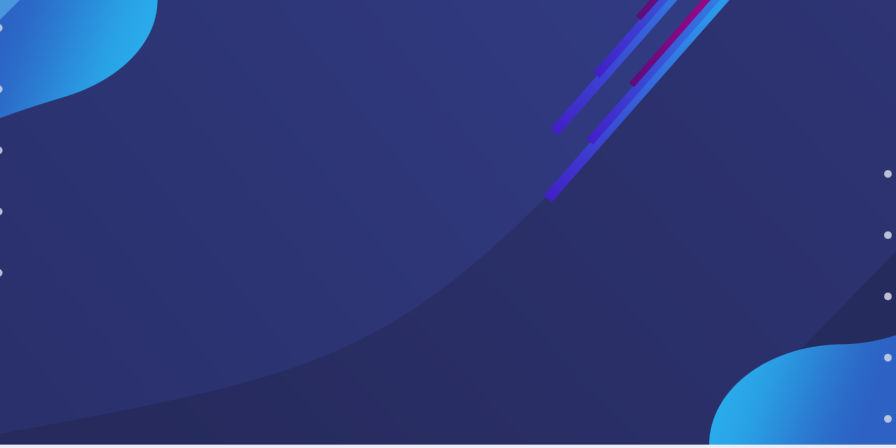
A Shadertoy shader for this background:

```glsl
// Indigo backdrop with a sweeping curve, bright corner blobs, diagonal stripes and dot columns.

// Lengths are in canvas heights; the origin is at the lower left.
const vec3 FIELD_LOW    = vec3(0.165, 0.190, 0.425);
const vec3 FIELD_HIGH   = vec3(0.195, 0.235, 0.515);
const vec3 SHADE_LOW    = vec3(0.148, 0.164, 0.360);
const vec3 SHADE_HIGH   = vec3(0.180, 0.205, 0.455);
const vec3 CORNER_DARK  = vec3(0.148, 0.168, 0.365);
const vec3 BLOB_CYAN    = vec3(0.160, 0.670, 0.920);
const vec3 BLOB_BLUE    = vec3(0.175, 0.380, 0.765);
const vec3 PALE_CORNER  = vec3(0.290, 0.590, 0.870);
const vec3 STRIPE_TAIL  = vec3(0.260, 0.120, 0.780);
const vec3 STRIPE_HEAD  = vec3(0.170, 0.600, 0.920);
const vec3 MAGENTA_TAIL = vec3(0.360, 0.050, 0.480);
const vec3 MAGENTA_HEAD = vec3(0.580, 0.030, 0.520);
const vec3 DOT_COLOR    = vec3(0.790, 0.810, 0.890);
const vec3 STRIP_COLOR  = vec3(0.930, 0.930, 0.970);

const float CURVE_BASE  = 0.031;
const float CURVE_SLOPE = 0.18;
const float CURVE_RISE  = 0.95;
const float CURVE_KNEE  = 0.92;
const float CURVE_WIDTH = 0.17;

const vec2  STRIPE_DIR    = vec2(0.660, 0.751);
const vec2  STRIPE_START  = vec2(1.225, 0.551);    // along, across
const vec2  GROUP_STEP    = vec2(0.122, -0.0872);
const vec2  LAYER_STEP    = vec2(0.157, -0.0135);
const float STRIPE_HALF   = 0.0117;
const float STRIPE_SHRINK = 0.0022;
const float STRIPE_FADE   = 0.56;

const float BLOB_FLARE   = 1.3;
const float DOT_RADIUS   = 0.0085;
const float DOT_GAP      = 0.1367;
const float DOT_LAST     = 4.0;
const float STRIP_HEIGHT = 0.0075;

// Antialiased coverage of the region where d is negative
float cover(float d) {
    return clamp(0.5 - d / max(fwidth(d), 1e-6), 0.0, 1.0);
}

// Height of the sweeping curve: its slope eases from shallow to steep
float curveHeight(float x) {
    float bend = log(1.0 + exp((x - CURVE_KNEE) / CURVE_WIDTH));
    return CURVE_BASE + CURVE_SLOPE * x + CURVE_RISE * CURVE_WIDTH * bend;
}

// Quarter ellipse from its tip at zero, flaring outward past flareStart
float blobShape(vec2 q, vec2 size, float flareStart) {
    float past = max(q.x - flareStart, 0.0);
    float t = max(1.0 - q.x / size.x, 0.0);
    float w = max(q.y - BLOB_FLARE * past * past, 0.0) / size.y;
    return t * t + w * w - 1.0;
}

vec3 blobColor(vec2 q) {
    return mix(BLOB_CYAN, BLOB_BLUE, smoothstep(0.02, 0.40, q.x + 0.35 * (0.12 - q.y)));
}

// Column of evenly spaced dots rising from first
float dotColumn(vec2 p, vec2 first) {
    vec2 q = p - first;
    q.y -= DOT_GAP * clamp(round(q.y / DOT_GAP), 0.0, DOT_LAST);
    return cover(length(q) - DOT_RADIUS);
}

// Two groups of three layered stripes; the last layer is magenta
vec3 drawStripes(vec3 color, vec2 p) {
    vec2 along = vec2(dot(p, STRIPE_DIR), dot(p, vec2(STRIPE_DIR.y, -STRIPE_DIR.x)));
    for (int group = 0; group < 2; group++) {
        for (int layer = 0; layer < 3; layer++) {
            float k = float(layer);
            vec2 q = along - STRIPE_START - float(group) * GROUP_STEP - k * LAYER_STEP;
            float d = max(abs(q.y) - STRIPE_HALF + k * STRIPE_SHRINK, -q.x);
            float fade = clamp(q.x / STRIPE_FADE, 0.0, 1.0);
            vec3 paint = layer == 2 ? mix(MAGENTA_TAIL, MAGENTA_HEAD, clamp(fade * 2.5, 0.0, 1.0))
                                    : mix(STRIPE_TAIL, STRIPE_HEAD, fade);
            color = mix(color, paint, cover(d));
        }
    }
    return color;
}

void mainImage(out vec4 fragColor, in vec2 fragCoord) {
    vec2 p = fragCoord / iResolution.y;
    float right = iResolution.x / iResolution.y;

    // Field, shaded area under the curve, dark right corner
    vec3 color = mix(FIELD_LOW, FIELD_HIGH, clamp(0.45 * p.x + 0.35 * p.y - 0.1, 0.0, 1.0));
    vec3 shade = mix(SHADE_LOW, SHADE_HIGH, clamp(0.38 * p.x + 0.35 * p.y - 0.1, 0.0, 1.0));
    color = mix(color, shade, cover(p.y - curveHeight(p.x)));
    color = mix(color, CORNER_DARK, cover(p.y - 0.44 - 1.036 * (p.x - right)));

    color = drawStripes(color, p);

    // Blobs in the upper left and lower right corners
    vec2 upper = vec2(0.3516 - p.x, 1.0 - p.y);
    color = mix(color, blobColor(upper), cover(blobShape(upper, vec2(0.3516, 0.237), 0.208)));
    vec2 lower = vec2(p.x - right + 0.417, p.y - STRIP_HEIGHT);
    color = mix(color, blobColor(lower), cover(blobShape(lower, vec2(0.2995, 0.224), 0.292)));
    color = mix(color, PALE_CORNER, cover(p.x + 1.0 - p.y - 0.044));

    // Dot columns and the pale strip along the bottom
    float dots = max(dotColumn(p, vec2(-0.003, 0.391)), dotColumn(p, vec2(right - 0.018, 0.065)));
    color = mix(color, DOT_COLOR, 0.9 * dots);
    color = mix(color, STRIP_COLOR, cover(p.y - STRIP_HEIGHT));

    fragColor = vec4(color, 1.0);
}
```
